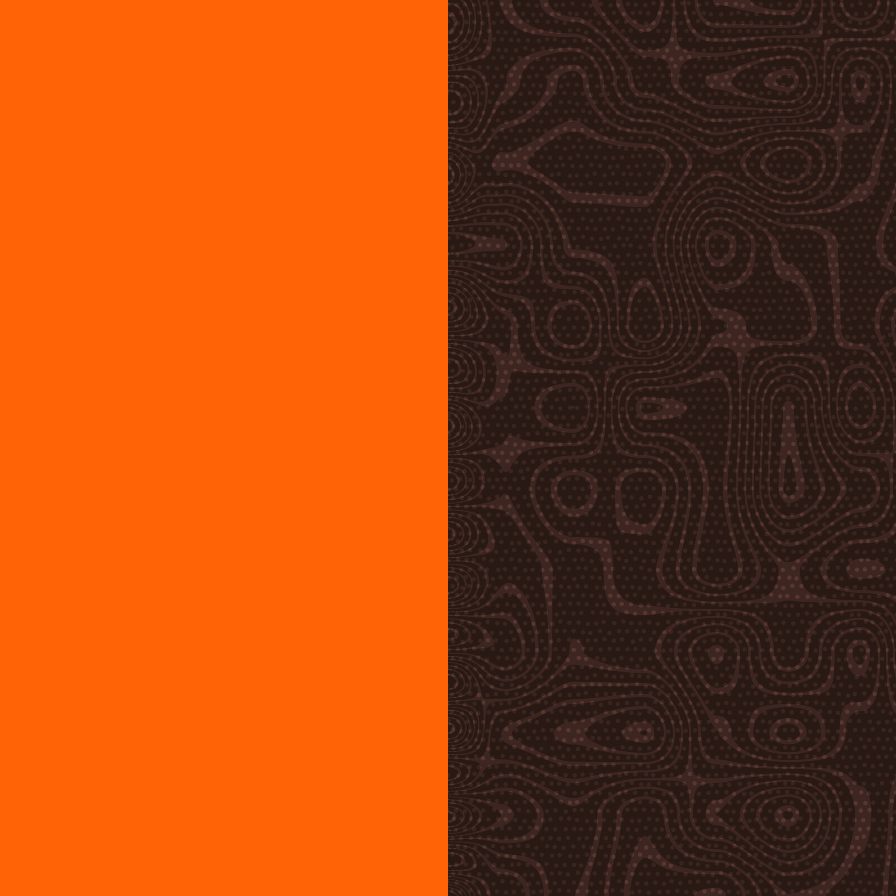
Write a Shadertoy shader that draws this background.

```glsl
// Flat orange left half beside a dark brown right half of dotted, wood-like contour lines.
#define SPLIT_X 0.5
#define CELLS vec2(12.5, 11.0)
#define LEVELS 9.0
#define LINE_SHARE 0.25
#define EDGE_REACH 0.032
#define DOT_ROWS 100.0
#define DOT_RADIUS 0.24

const vec3 ORANGE = vec3(1.00, 0.39, 0.02);
const vec3 BARK   = vec3(0.16, 0.10, 0.08);
const vec3 GRAIN  = vec3(0.24, 0.15, 0.13);
const vec3 SPECK  = vec3(0.40, 0.25, 0.21);
const float TAU = 6.28318;

float hash(vec2 p) {
    vec3 q = fract(vec3(p.xyx) * 0.1031);
    q += dot(q, q.yzx + 33.33);
    return fract((q.x + q.y) * q.z);
}

// Smoothly blended lattice of random heights
float valueNoise(vec2 p) {
    vec2 cell = floor(p), f = fract(p);
    f = f * f * (3.0 - 2.0 * f);
    float low  = mix(hash(cell), hash(cell + vec2(1, 0)), f.x);
    float high = mix(hash(cell + vec2(0, 1)), hash(cell + vec2(1, 1)), f.x);
    return mix(low, high, f.y);
}

// Terrain height, with a row of half hills along the split
float terrain(vec2 uv) {
    float ground = valueNoise(uv * CELLS + 3.0);
    float fromTop = 1.0 - uv.y;
    float hillIndex = (2.81 * fromTop + 5.27) * fromTop - 0.139;
    float hills = 0.5 + 0.5 * cos(TAU * hillIndex);
    float reach = (uv.x - SPLIT_X) / EDGE_REACH;
    return mix(ground, 0.1 + 1.1 * hills, exp(-reach * reach));
}

// Bands of equal height: thin on slopes, broad on flat ground
float contours(float height) {
    float level = height * LEVELS;
    float blur = max(fwidth(level), 0.001);
    float distanceToLine = abs(fract(level) - 0.5);
    float halfWidth = 0.5 * LINE_SHARE;
    float band = 1.0 - smoothstep(halfWidth - 0.5 * blur, halfWidth + 0.5 * blur, distanceToLine);
    return mix(band, LINE_SHARE, smoothstep(0.7, 1.5, blur));
}

// Staggered rows of slightly scattered dots
float dots(vec2 uv, float rows) {
    vec2 p = uv * rows;
    p.x += 0.5 * mod(floor(p.y), 2.0);
    vec2 cell = floor(p);
    vec2 jitter = 0.3 * (vec2(hash(cell), hash(cell + 71.0)) - 0.5);
    float blur = rows / iResolution.y;
    float d = length(fract(p) - 0.5 - jitter);
    return 1.0 - smoothstep(DOT_RADIUS - 0.5 * blur, DOT_RADIUS + 0.5 * blur, d);
}

void mainImage(out vec4 fragColor, in vec2 fragCoord) {
    vec2 uv = fragCoord / iResolution.xy;

    // Contoured ground
    float line = contours(terrain(uv));
    vec3 wood = mix(BARK, GRAIN, line);

    // Dots are faint on the ground and bright on the lines
    wood = mix(wood, SPECK, dots(uv, DOT_ROWS) * mix(0.28, 0.65, line));

    // Denser specks close to the split
    float nearSplit = exp(-max(uv.x - SPLIT_X, 0.0) / 0.012);
    wood = mix(wood, SPECK, dots(uv + 0.37, 2.0 * DOT_ROWS) * nearSplit * line);

    // Flat left half
    float pixel = 1.0 / iResolution.x;
    float rightSide = smoothstep(-0.5 * pixel, 0.5 * pixel, uv.x - SPLIT_X);
    fragColor = vec4(mix(ORANGE, wood, rightSide), 1.0);
}
```
